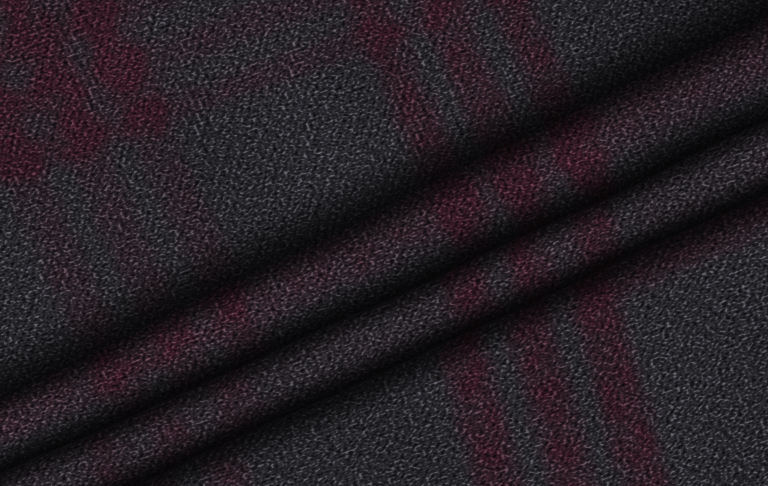
This texture is drawn by a WebGL 2 fragment shader. Its source:

```glsl
#version 300 es
precision highp float;
// Dark checked wool cloth with wine-red stripes, gathered into two diagonal folds.

uniform vec2 u_resolution;
out vec4 fragColor;

vec2 gradientAt(vec2 cell) {
  float angle = 6.2832 * fract(sin(dot(cell, vec2(127.1, 311.7))) * 43758.55);
  return vec2(cos(angle), sin(angle));
}

// Gradient noise, roughly -0.7 to 0.7
float gradientNoise(vec2 p) {
  vec2 cell = floor(p), f = fract(p);
  vec2 w = f * f * f * (f * (f * 6.0 - 15.0) + 10.0);
  float low = mix(dot(gradientAt(cell), f),
                  dot(gradientAt(cell + vec2(1, 0)), f - vec2(1, 0)), w.x);
  float high = mix(dot(gradientAt(cell + vec2(0, 1)), f - vec2(0, 1)),
                   dot(gradientAt(cell + vec2(1, 1)), f - vec2(1, 1)), w.x);
  return mix(low, high, w.y);
}

// Three soft stripes in each repeat of the check
float warpStripes(float u) {
  float s = mod(u + 0.19, 0.86), red = 0.0;
  for (int i = 0; i < 3; i++) {
    float center = 0.08 + 0.15 * float(i);
    red = max(red, 1.0 - smoothstep(0.012, 0.075, abs(s - center)));
  }
  return red;
}

// Light across a rolled fold: t is 0 at its lower crease, 1 at its upper one
float foldLight(float t) {
  return 0.08 + 0.88 * smoothstep(0.0, 0.48, t) * (1.0 - 0.8 * smoothstep(0.62, 1.0, t));
}

void main() {
  vec2 p = gl_FragCoord.xy / u_resolution.y;
  p.x *= 1.5802 * u_resolution.y / u_resolution.x;

  // Signed heights above the three creases
  float wobble = 0.008 * gradientNoise(p * 3.5);
  float aboveTop = p.y - (0.177 + 0.5 * p.x) + wobble;
  float aboveMid = p.y - (0.027 + 0.435 * p.x + 0.015 * p.x * p.x) + wobble;
  float aboveLow = p.y - (-0.13 + 0.464 * p.x) - wobble;
  float onSheet = smoothstep(-0.004, 0.004, aboveTop);
  float onUpperFold = smoothstep(-0.004, 0.004, aboveMid) * (1.0 - onSheet);
  float onBottom = 1.0 - smoothstep(-0.004, 0.004, aboveLow);
  float onLowerFold = max(0.0, 1.0 - onSheet - onUpperFold - onBottom);

  // Shading of each layer
  float upperT = aboveMid / max(aboveMid - aboveTop, 0.01);
  float lowerT = aboveLow / max(aboveLow - aboveMid, 0.01);
  float sheetLight = mix(0.14, 0.95, smoothstep(-0.01, 0.13, aboveTop));
  sheetLight *= 1.0 - 0.2 * smoothstep(1.0, 1.5, p.x);
  float bottomLight = mix(0.2, 0.94, smoothstep(0.0, 0.08, -aboveLow));
  float light = onSheet * sheetLight + onUpperFold * 1.02 * foldLight(upperT)
              + onLowerFold * foldLight(lowerT) + onBottom * bottomLight;
  light *= 1.0 + 0.12 * gradientNoise(p * 4.0 + 9.0);

  // Thread directions lean differently on every layer
  float lean = 0.45 * (onSheet + onUpperFold) + 0.35 * onLowerFold + 0.28 * onBottom;
  float u = p.x - lean * (1.0 - p.y);
  float v = p.y - 0.36 * p.x;

  // Wine-red check: long stripes crossed by fainter ones
  float crossBand = onSheet * smoothstep(0.585, 0.64, v);
  float crossStripe = crossBand * (0.55 + 0.45 * cos((v - 0.645) * 50.0));
  float leftBlock = crossBand * (1.0 - smoothstep(0.2, 0.3, u));
  float ridgeTint = onUpperFold * 0.4 * smoothstep(0.15, 0.6, upperT)
                  + onLowerFold * 0.12
                  + onBottom * 0.5 * smoothstep(1.05, 1.35, p.x)
                    * (1.0 - smoothstep(0.04, 0.11, -aboveLow));
  float warp = warpStripes(u + 0.01 * gradientNoise(p * 14.0));
  float leftFade = (1.0 - crossBand) * (1.0 - smoothstep(0.45, 0.8, p.x));
  float strength = (0.58 + 0.14 * onUpperFold + 0.14 * onBottom) * (1.0 - 0.5 * leftFade);
  float red = warp * strength + 0.32 * crossStripe + ridgeTint + 0.2 * leftBlock;
  red = clamp(red * (1.0 + 0.8 * gradientNoise(p * 22.0)), 0.0, 0.9);

  // Twill ribs and flecked yarn
  vec2 weave = vec2(u, v);
  float fleck = gradientNoise(weave * vec2(125.0, 195.0));
  float fuzz = gradientNoise(weave * vec2(72.0, 110.0) + 31.0);
  float twill = sin(dot(weave, vec2(310.0, -260.0)) + 2.0 * fuzz);
  float yarn = max(0.25, 0.97 + 0.95 * fleck + 0.5 * fuzz + 0.15 * twill);

  vec3 charcoal = vec3(0.152, 0.15, 0.164);
  vec3 wine = vec3(0.205, 0.086, 0.128);
  vec3 color = mix(charcoal, wine, red) * yarn;
  color += vec3(0.13, 0.127, 0.133) * smoothstep(0.12, 0.5, fleck + 0.3 * fuzz)
         * (1.0 - 0.4 * red);
  color = color * light + vec3(0.016, 0.014, 0.018);
  fragColor = vec4(color, 1.0);
}
```
